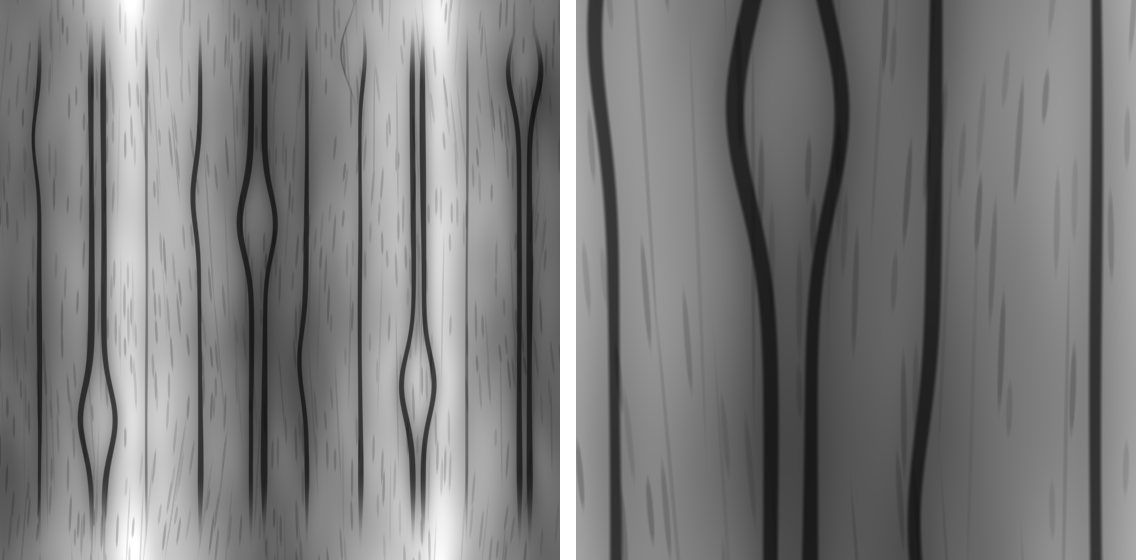
Left, the full canvas; right, a detail of the centre.
Reproduce this texture procedurally as a Shadertoy shader.

```glsl
// Grey wood grain: soft vertical light bands crossed by dark veins that run
// singly or in pairs and swell into spindle knots, under fine slanted flecks.
// Bands are cosines plus gradient noise; veins and flecks are looped distances.

#define VEINS 10
#define VEIN_PITCH 0.0953
#define KNOT_LENGTH 0.078
#define KNOT_WIDTH 0.020
#define VEIN_DARKNESS 0.62
#define HALO_WIDTH 0.016
#define BAND_LEVEL 0.575
#define BAND_CONTRAST 0.19
#define MOTTLE 0.13
#define FLECK_DARKNESS 0.20
#define FLECK_SLANT 0.28

vec2 hash2(vec2 p) {
    vec2 q = vec2(dot(p, vec2(127.1, 311.7)), dot(p, vec2(269.5, 183.3)));
    return fract(sin(q) * 43758.5);
}

float cornerSlope(vec2 cell, vec2 corner, vec2 f) {
    return dot(hash2(cell + corner) * 2.0 - 1.0, f - corner);
}

float gradientNoise(vec2 p) {
    vec2 cell = floor(p), f = fract(p);
    vec2 u = f * f * f * (f * (f * 6.0 - 15.0) + 10.0);
    float low = mix(cornerSlope(cell, vec2(0, 0), f), cornerSlope(cell, vec2(1, 0), f), u.x);
    float high = mix(cornerSlope(cell, vec2(0, 1), f), cornerSlope(cell, vec2(1, 1), f), u.x);
    return mix(low, high, u.y);
}

float bell(float x) { return exp(-x * x); }

// Broad light bands, brightest in two narrow strips near the top and bottom
float lightBands(vec2 uv) {
    float level = BAND_LEVEL - BAND_CONTRAST * cos(12.566 * uv.x);
    float ends = smoothstep(0.3, 0.5, abs(uv.y - 0.5));
    float strips = bell((uv.x - 0.235) / 0.032) + bell((uv.x - 0.787) / 0.032);
    level += strips * (0.07 + 0.14 * ends) + 0.03 * ends;
    level += MOTTLE * gradientNoise(uv * vec2(7.0, 4.5) + 3.7);
    return level + 0.5 * MOTTLE * gradientNoise(uv * vec2(22.0, 7.0));
}

// Scattered slender strokes, one per grid cell, leaning with a slow noise
float flecks(vec2 uv, vec2 cellSize, float halfWidth, float density, float seed) {
    float cover = 0.0;
    vec2 home = floor(uv / cellSize);
    float soft = 0.7 / iResolution.y;
    for (int j = -1; j <= 1; j++)
    for (int i = -1; i <= 1; i++) {
        vec2 cell = home + vec2(i, j);
        vec2 place = hash2(cell + seed), kind = hash2(cell + seed + 57.3);
        vec2 center = (cell + place) * cellSize;
        vec2 d = uv - center;
        float cluster = gradientNoise(center * vec2(9.0, 6.0) + seed);
        d.x += d.y * FLECK_SLANT * gradientNoise(center * 4.0 + 8.1);
        float along = abs(d.y) / (cellSize.y * mix(0.35, 0.85, kind.y));
        float width = halfWidth * max(1.0 - along * along, 0.0);
        float stroke = 1.0 - smoothstep(width * 0.3, width + soft, abs(d.x));
        stroke *= 1.0 - smoothstep(0.5, 1.0, along);
        float present = step(kind.x, density + 0.7 * cluster);
        cover = max(cover, stroke * present * mix(0.4, 1.0, place.x));
    }
    return cover;
}

// Returns the factor by which all veins and their halos darken the wood
float veinShade(vec2 uv) {
    float shade = 1.0;
    float soft = max(0.0016, 0.8 / iResolution.y);
    for (int n = 0; n < VEINS; n++) {
        float id = float(n);
        bool paired = n % 3 == 1 || n == VEINS - 1;
        bool thin = n % 6 == 2;
        bool slivered = n == 6;
        vec2 trait = hash2(vec2(id, 4.0));
        float center = 0.074 + VEIN_PITCH * id + (paired ? 0.005 : -0.003);

        // Knot heights follow a quadratic sequence, wrapped to the canvas
        float knotY = 0.102 + id * (0.0722 + 0.0756 * id);
        if (!paired && n % 3 == 0) knotY += 0.65;
        float bulge = bell((uv.y - fract(knotY)) / KNOT_LENGTH);

        for (float side = -1.0; side <= 1.0; side += 2.0) {
            if (!paired && !slivered && side < 0.0) continue;
            bool sliver = slivered && side < 0.0;
            float offset = slivered ? 0.009 * bulge : -0.012 * bulge;
            if (thin) offset = 0.0;
            if (paired) offset = side * (mix(0.006, 0.012, trait.x) + KNOT_WIDTH * bulge);
            if (sliver) offset = -0.034 * bulge;
            offset += 0.004 * gradientNoise(vec2(id * 5.3, uv.y * 3.0));

            float ends = smoothstep(0.01, 0.16, uv.y) * (1.0 - smoothstep(0.84, 0.98, uv.y));
            float swell = 1.0 + 0.7 * gradientNoise(vec2(id * 3.7 + side, uv.y * 3.5));
            float width = (paired ? 0.0046 : thin ? 0.0022 : 0.0038) * swell;
            width *= mix(0.45, 1.0, ends);
            if (sliver) width = 0.0015;
            float strength = sliver ? 0.5 * bulge : ends * (thin ? 0.6 : 1.0);

            float dist = abs(uv.x - center - offset);
            float core = 1.0 - smoothstep(width - soft, width + soft, dist);
            float halo = bell(dist / HALO_WIDTH) * (paired ? 0.22 : 0.13);
            shade *= (1.0 - VEIN_DARKNESS * core * strength) * (1.0 - halo * strength);
        }
    }
    return shade;
}

void mainImage(out vec4 fragColor, in vec2 fragCoord) {
    vec2 uv = fragCoord / iResolution.xy;
    float grey = lightBands(uv);
    float shortFlecks = flecks(uv, vec2(0.014, 0.055), 0.0024, 0.38, 11.0);
    float longHairs = flecks(uv, vec2(0.021, 0.21), 0.0015, 0.30, 37.0);
    grey *= 1.0 - FLECK_DARKNESS * max(shortFlecks, 0.6 * longHairs);
    grey *= veinShade(uv);
    fragColor = vec4(vec3(clamp(grey, 0.0, 1.0)), 1.0);
}
```
